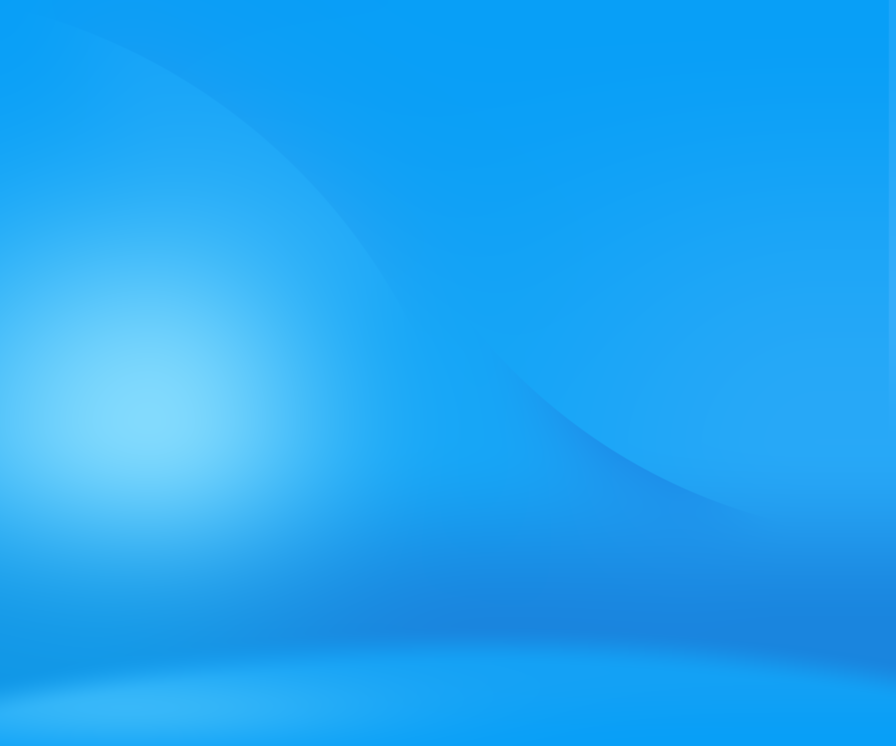
Reproduce this background procedurally as a Shadertoy shader.

```glsl
// A calm blue studio backdrop: a soft cyan glow on the left, two large
// discs whose rims cast faint shadows, and a curved floor lit from the left.
// Built from layered gradients and circle distances, in units of canvas height.

float gauss(vec2 d) {
    return exp(-dot(d, d));
}

// Backdrop: bright above, deepening toward the floor
vec3 backdrop(vec2 p) {
    float lower = smoothstep(1.0, 0.4, p.y);
    vec3 sky = mix(vec3(0.03, 0.622, 0.968), vec3(0.065, 0.642, 0.965), lower);
    sky = mix(sky, vec3(0.155, 0.66, 0.97), lower * smoothstep(0.5, 1.1, p.x));
    vec3 deep = mix(vec3(0.06, 0.59, 0.905), vec3(0.10, 0.52, 0.87),
                    smoothstep(0.1, 0.65, p.x));
    return mix(sky, deep, smoothstep(0.41, 0.15, p.y));
}

// Faint upper disc: lighter inside, shaded just outside its rim
vec3 addUpperDisc(vec3 color, vec2 p, float px) {
    float d = length(p - vec2(-0.183, 0.191)) - 0.823;
    float inside = smoothstep(px, -px, d);
    float fade = smoothstep(0.52, 0.72, p.y) * smoothstep(0.0, 0.22, p.x);
    float shade = (1.0 - inside) * exp(-max(d, 0.0) / 0.09) * fade;
    color += shade * vec3(0.035, -0.012, -0.012);
    float lift = inside * smoothstep(-0.25, 0.0, d) * fade;
    return color + lift * vec3(0.05, 0.017, 0.004);
}

// Lower right disc: its rim drops a shadow down and to the left
vec3 addLowerShadow(vec3 color, vec2 p, float px) {
    float d = length(p - vec2(1.228, 1.042)) - 0.763;
    float outside = smoothstep(-px, px, d);
    float fade = smoothstep(0.62, 0.84, p.x) * smoothstep(1.06, 0.88, p.x);
    float shade = outside * exp(-max(d, 0.0) / 0.075) * fade;
    return mix(color, vec3(0.11, 0.55, 0.91), shade * 0.85);
}

// Cyan glow with a different falloff on each side
vec3 addGlow(vec3 color, vec2 p) {
    vec2 d = p - vec2(0.2, 0.435);
    vec2 spread = vec2(d.x < 0.0 ? 0.29 : 0.235, d.y < 0.0 ? 0.175 : 0.26);
    return mix(color, vec3(0.51, 0.855, 0.992), gauss(d / spread));
}

// Curved floor with a soft far edge and a highlight on the left
vec3 addFloor(vec3 color, vec2 p) {
    float bend = p.x - 0.656;
    float depth = 0.137 - 0.16 * bend * bend - p.y;
    vec3 ground = mix(vec3(0.075, 0.63, 0.96), vec3(0.03, 0.622, 0.968),
                      smoothstep(0.1, 0.0, p.y));
    float shine = gauss((p - vec2(0.17, 0.052)) / vec2(0.33, 0.055));
    ground = mix(ground, vec3(0.22, 0.72, 0.975), shine);
    return mix(color, ground, smoothstep(-0.025, 0.03, depth));
}

void mainImage(out vec4 fragColor, in vec2 fragCoord) {
    vec2 p = fragCoord / iResolution.y;
    float px = 1.0 / iResolution.y;
    float width = iResolution.x * px;

    vec3 color = backdrop(p);
    color = addUpperDisc(color, p, px);
    color = addLowerShadow(color, p, px);
    color = addGlow(color, p);
    color = addFloor(color, p);

    // Pale sliver along the upper right border
    float sliver = smoothstep(-px, px, p.x - 0.992 * width);
    color += sliver * smoothstep(0.4, 0.6, p.y) * vec3(0.08, 0.025, 0.01);

    fragColor = vec4(clamp(color, 0.0, 1.0), 1.0);
}
```
